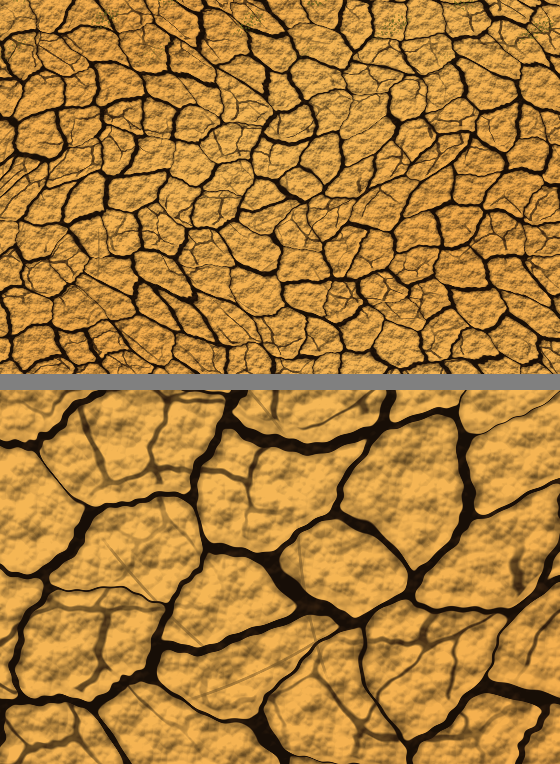
Top: the whole. Bottom: its middle third, enlarged.
Write a WebGL 1 fragment shader that draws this texture.

```glsl
precision highp float;
// Sun-baked ochre mud split into curved, blocky plates by dark cracks.
// Plates are warped Voronoi cells with a width per edge and a pale lip on sunlit
// sides; cellular noise lit from one side gives the crumbly grain.
uniform vec2 u_resolution;

const vec2 SUN = vec2(0.35, -0.94);
const vec2 PLATES = vec2(9.0, 10.2);  // plates per canvas height
const vec3 OCHRE = vec3(1.0, 0.725, 0.327);
const vec3 UMBER = vec3(1.0, 0.60, 0.28);
const vec3 MOSS = vec3(0.36, 0.37, 0.10);

float hash(vec2 p) {
  return fract(sin(dot(p, vec2(127.1, 311.7))) * 43758.5453);
}

vec2 hash2(vec2 p) {
  return vec2(hash(p), hash(p + 37.3));
}

float softMin(float a, float b, float k) {
  float h = max(k - abs(a - b), 0.0) / k;
  return min(a, b) - h * h * k * 0.25;
}

// Distance to the nearest scattered point
float cellular(vec2 p) {
  vec2 base = floor(p), f = p - base;
  float nearest = 4.0;
  for (int j = -1; j <= 1; j++)
    for (int i = -1; i <= 1; i++) {
      vec2 g = vec2(float(i), float(j));
      vec2 r = g + hash2(base + g) - f;
      nearest = min(nearest, dot(r, r));
    }
  return sqrt(nearest);
}

// Slope of a cellular surface towards the sun
float litGrain(vec2 p) {
  return cellular(p) - cellular(p + SUN * 0.38);
}

// Broad smooth variation in -1..1
float patches(vec2 p) {
  return (sin(p.x * 1.7 + 1.3 * sin(p.y * 1.3)) + sin(p.y * 2.3 - p.x * 0.8 + 2.0)) * 0.5;
}

// Bends straight cell borders into arcs with ragged detail
vec2 warp(vec2 p) {
  p += 0.48 * sin(p.yx * vec2(0.85, 0.68) + vec2(0.4, 2.1));
  p += 0.09 * sin(p.yx * vec2(3.1, 3.7) + vec2(1.0, 4.0));
  p += 0.022 * sin(p.yx * vec2(13.0, 11.0) + p * 5.0);
  return p + 0.008 * sin(p.yx * 37.0 + p * 19.0);
}

// x: distance into the plate from the crack, y: sunlit lip, z: plate id
vec3 plates(vec2 p, float jitter, float thin, float wide) {
  vec2 base = floor(p), f = p - base, home = vec2(0.0), toHome = vec2(0.0);
  float nearest = 8.0;
  for (int j = -1; j <= 1; j++)
    for (int i = -1; i <= 1; i++) {
      vec2 g = vec2(float(i), float(j));
      vec2 r = g + 0.5 + jitter * (hash2(base + g) - 0.5) - f;
      float d = dot(r, r);
      if (d < nearest) { nearest = d; home = g; toHome = r; }
    }
  float gap = 8.0, lip = 0.0;
  for (int j = -2; j <= 2; j++)
    for (int i = -2; i <= 2; i++) {
      vec2 g = home + vec2(float(i), float(j));
      vec2 r = g + 0.5 + jitter * (hash2(base + g) - 0.5) - f;
      vec2 across = r - toHome;
      if (dot(across, across) > 0.0001) {
        vec2 n = normalize(across);
        float h = hash(2.0 * base + g + home + 5.7);
        float d = dot(0.5 * (toHome + r), n) - mix(thin, wide, h);
        float facing = smoothstep(0.25, 0.75, dot(n, SUN));
        float rim = 0.03 + 0.08 * h;
        lip = max(lip, facing * (1.0 - smoothstep(rim, rim + 0.03, d)));
        gap = softMin(gap, d, 0.07);
      }
    }
  return vec3(gap, lip, hash(base + home + 11.0));
}

// Scattered dry stalks, gathered toward the lower left
float stalks(vec2 uv, float aspect, float px) {
  float cover = 0.0;
  for (int i = 0; i < 22; i++) {
    vec2 seed = vec2(float(i), 3.0);
    vec2 r = hash2(seed);
    float angle = 6.283 * hash(seed + 9.0);
    vec2 q = uv - vec2(r.x * r.x * aspect, r.y * sqrt(r.y) * 0.9);
    q = vec2(dot(q, vec2(cos(angle), sin(angle))), dot(q, vec2(-sin(angle), cos(angle))));
    q.y += (r.x - 0.5) * 5.0 * q.x * q.x;
    float line = 1.0 - smoothstep(0.0008, 0.0008 + px, abs(q.y));
    cover = max(cover, line * (1.0 - smoothstep(0.05, 0.08, abs(q.x))));
  }
  return cover;
}

void main() {
  vec2 uv = gl_FragCoord.xy / u_resolution.y;
  float px = 1.0 / u_resolution.y;
  float soft = px * PLATES.x * 0.7;
  vec2 p = warp(uv * PLATES + 20.0);
  vec3 plate = plates(p, 0.8, 0.004, 0.062);
  vec3 split = plates(p * 1.35 + 7.3, 0.9, 0.0, 0.025);
  float tint = patches(uv * 3.0);

  // Grainy plate tops
  float grain = 0.5 * litGrain(uv * 34.0) + 0.34 * litGrain(uv * 75.0) + 0.3 * litGrain(uv * 150.0);
  float tone = 0.835 + 0.7 * grain + 0.4 * min(grain, 0.0);
  tone += 0.05 * (plate.z - 0.5) - 0.03 * tint;

  // Hairline splits, shaded rims and pale lips
  float hairline = 1.0 - smoothstep(0.0, 0.035, split.x);
  tone *= 1.0 - 0.6 * hairline * smoothstep(-0.3, 0.4, patches(p * 0.9 + 4.0));
  tone *= mix(0.68, 1.0, smoothstep(0.0, 0.07, plate.x));
  tone = mix(tone, 0.91 + 0.35 * grain, 0.8 * plate.y);
  tone = mix(tone, 0.46, 0.55 * stalks(uv, u_resolution.x / u_resolution.y, px));

  // Shadowed crack floors
  float crackFloor = 0.09 + 0.25 * max(grain, 0.0);
  tone = mix(crackFloor, tone, smoothstep(-soft, soft, plate.x));
  tone = clamp(tone, 0.05, 0.96);

  vec3 color = tone * mix(UMBER, OCHRE, smoothstep(0.1, 0.45, tone));
  color.gb *= 1.0 - vec2(0.03, 0.07) * tint;

  // Sparse moss specks near the top
  float moss = smoothstep(0.78, 0.95, uv.y) * smoothstep(0.5, 0.9, patches(uv * 19.0));
  moss *= 1.0 - smoothstep(0.2, 0.35, cellular(uv * 110.0));
  gl_FragColor = vec4(mix(color, MOSS, 0.7 * moss), 1.0);
}
```
